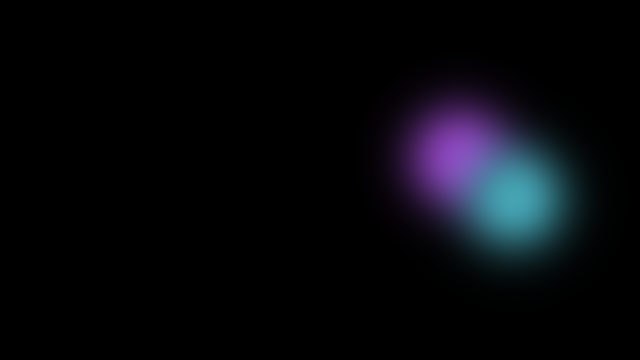
This background is drawn by a WebGL 1 fragment shader. Its source:

```glsl
precision highp float;
// Two soft, blurred discs of light on black: a violet one and a teal one
// lying over its lower right side. Each disc is a smooth radial falloff
// used as the opacity of its colour. Lengths are in canvas heights.

uniform vec2 u_resolution;

const vec3 BLACK = vec3(0.0);
const vec3 VIOLET = vec3(0.57, 0.26, 0.75);
const vec3 TEAL = vec3(0.27, 0.64, 0.70);

// Opacity of a blurred disc: slightly flatter in the middle than a Gaussian.
float softDisc(vec2 point, vec2 center, float radius) {
  float d = length(point - center) / radius;
  return exp(-pow(d, 2.3));
}

// Lays one glow over the colour beneath it.
vec3 addGlow(vec3 base, vec3 tint, vec2 point, vec2 center, float radius) {
  return mix(base, tint, softDisc(point, center, radius));
}

void main() {
  // Origin at the canvas centre, so the glows keep their place in it.
  vec2 point = (gl_FragCoord.xy - 0.5 * u_resolution) / u_resolution.y;

  vec3 color = BLACK;
  color = addGlow(color, VIOLET, point, vec2(0.388, 0.062), 0.146);
  color = addGlow(color, TEAL, point, vec2(0.540, -0.052), 0.146);

  gl_FragColor = vec4(color, 1.0);
}
```
